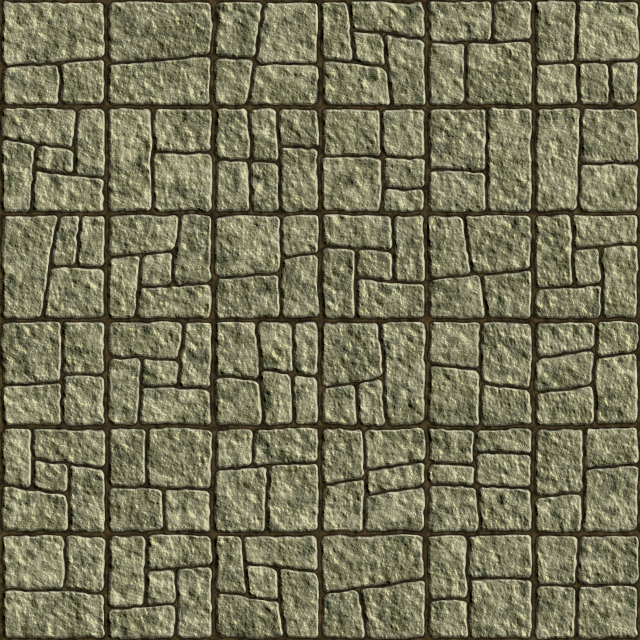
This texture is drawn by a WebGL 1 fragment shader. Its source:

```glsl
precision highp float;
// Weathered stone paving: a 6 by 6 grid of square slabs, each cut into its own set of rough blocks.

uniform vec2 u_resolution;

float hash(vec2 p) {
  return fract(sin(dot(p, vec2(127.1, 311.7))) * 43758.5453);
}

float noise(vec2 p) {
  vec2 i = floor(p), f = fract(p);
  f = f * f * (3.0 - 2.0 * f);
  return mix(mix(hash(i), hash(i + vec2(1.0, 0.0)), f.x),
             mix(hash(i + vec2(0.0, 1.0)), hash(i + 1.0), f.x), f.y);
}

float fbm(vec2 p) {
  float sum = 0.0, amp = 0.5;
  for (int i = 0; i < 4; i++) {
    sum += amp * noise(p);
    p = mat2(1.6, 1.2, -1.2, 1.6) * p + 17.3;
    amp *= 0.5;
  }
  return sum;
}

// Four blocks turning around a central one
void pinwheel(vec2 q, vec2 a, vec2 b, inout vec2 lo, inout vec2 hi) {
  if (q.x < a.x && q.y < b.y) hi = vec2(a.x, b.y);
  else if (q.x < b.x && q.y >= b.y) { lo.y = b.y; hi.x = b.x; }
  else if (q.x >= b.x && q.y >= a.y) lo = vec2(b.x, a.y);
  else if (q.x >= a.x && q.y < a.y) { lo.x = a.x; hi.y = a.y; }
  else { lo = a; hi = b; }
}

// Repeated cuts across the longer side
void guillotine(vec2 q, vec2 tile, inout vec2 lo, inout vec2 hi) {
  for (int i = 0; i < 3; i++) {
    vec2 key = tile * 3.1 + lo * 5.3 + hi * 9.7 + float(i) * 2.3;
    vec2 size = hi - lo;
    float chance = i == 0 ? 1.0 : (i == 1 ? 0.82 : 0.25);
    if (max(size.x, size.y) < 0.53 || hash(key) > chance) break;
    float bias = (hash(key + 4.1) - 0.5) * 0.2;
    float cut = mix(0.36, 0.64, hash(key + 8.7));
    if (size.x + bias > size.y) {
      float x = lo.x + size.x * cut;
      if (q.x < x) hi.x = x; else lo.x = x;
    } else {
      float y = lo.y + size.y * cut;
      if (q.y < y) hi.y = y; else lo.y = y;
    }
  }
}

// x: distance inside the block in slab units, y: random value of the block
vec2 block(vec2 uv) {
  vec2 tile = floor(uv * 6.0), q = fract(uv * 6.0);
  vec2 rnd = vec2(hash(tile + 3.7), hash(tile + 9.2));

  // Slanted cuts and uneven edges
  vec2 slant = rnd * 2.0 - 1.0;
  q += 0.7 * slant * abs(slant) * q * (1.0 - q) * (q.yx - 0.5);
  q += 0.025 * (vec2(noise(uv * 27.0), noise(uv * 27.0 + 51.0)) - 0.5);
  q += 0.016 * (vec2(noise(uv * 100.0), noise(uv * 100.0 + 83.0)) - 0.5);

  vec2 lo = vec2(0.0), hi = vec2(1.0);
  if (hash(tile + 21.4) < 0.25) {
    if (rnd.x > 0.5) q.x = 1.0 - q.x;
    pinwheel(q, 0.31 + 0.08 * rnd, 0.62 + 0.08 * rnd.yx, lo, hi);
  } else {
    guillotine(q, tile, lo, hi);
  }

  // Narrow joints inside a slab, wider ones around it, rounded corners
  vec2 inset = min(min(q - lo, hi - q) - 0.011, min(q, 1.0 - q) - 0.021);
  float dist = 0.045 - length(max(0.045 - inset, 0.0));
  return vec2(dist, hash(tile * 1.7 + lo * 6.1 + hi * 3.3));
}

float height(vec2 uv) {
  float face = smoothstep(-0.01, 0.025, block(uv).x);
  return 0.13 * face + fbm(uv * 85.0) * mix(0.5, 1.0, face);
}

void main() {
  vec2 uv = gl_FragCoord.xy / u_resolution;
  vec2 stone = block(uv);
  float mask = smoothstep(-0.007, 0.009, stone.x);

  // Slope seen from a low light at the upper right
  vec2 toLight = vec2(0.87, 0.49) * 0.001;
  float relief = (height(uv - toLight) - height(uv + toLight)) / 0.002 * 0.0038;

  // Stone face with blotches, green-black stains and pale yellow chips
  float blotch = fbm(uv * 34.0 + 31.0);
  vec3 face = mix(vec3(0.46, 0.455, 0.34), vec3(0.60, 0.59, 0.47), smoothstep(0.25, 0.7, blotch));
  face *= 0.95 + 0.1 * stone.y;
  float stain = smoothstep(0.48, 0.7, fbm(uv * 60.0 + 77.0));
  face = mix(face, vec3(0.31, 0.325, 0.25), 0.55 * stain);
  face += relief * vec3(1.0, 0.98, 0.88);
  face += smoothstep(0.12, 0.25, relief) * vec3(0.10, 0.09, 0.02);
  face = min(face, vec3(0.86, 0.83, 0.65));

  // Greyish worn rim, shaded towards the joint
  float rim = 1.0 - smoothstep(0.005, 0.028, stone.x);
  face = mix(face, vec3(0.42, 0.415, 0.37) + relief * 0.8, 0.55 * rim);

  // Earth in the joints, darkest against the blocks
  float grit = fbm(uv * 130.0 + 13.0);
  vec3 earth = vec3(0.27, 0.225, 0.135) * (0.35 + 1.2 * grit) + relief * 0.25;
  earth *= mix(1.0, 0.6, smoothstep(-0.022, -0.004, stone.x));

  gl_FragColor = vec4(clamp(mix(earth, face, mask), 0.0, 1.0), 1.0);
}
```
